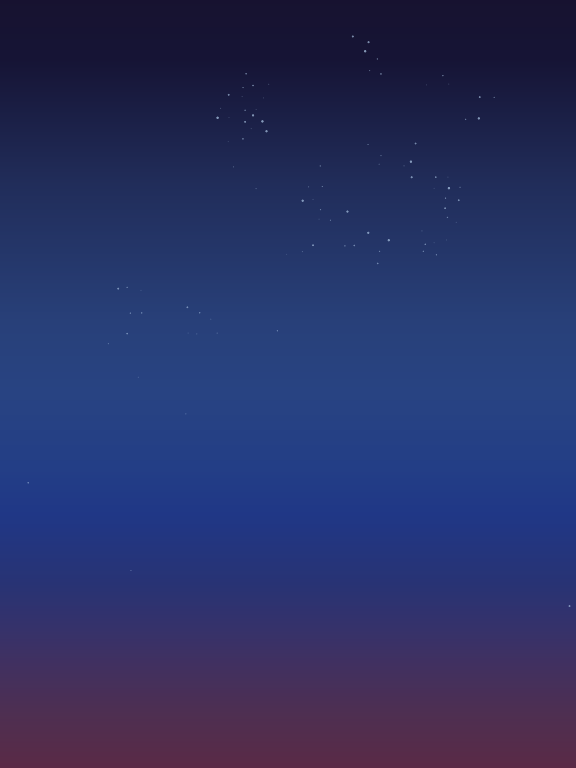
Reproduce this background procedurally as a Shadertoy shader.

```glsl
// Twilight sky: a vertical gradient from plum through blue to near-black indigo,
// with faint clustered stars. Colour stops are blended in a loop; stars sit on a
// jittered grid, thinned by a tilted elliptical region and gradient noise.

// Sky stops from bottom to top: rgb colour, height
const int STOP_COUNT = 12;
const vec4 SKY_STOPS[STOP_COUNT] = vec4[](
    vec4(0.353, 0.165, 0.275, 0.00),
    vec4(0.306, 0.184, 0.318, 0.07),
    vec4(0.259, 0.188, 0.373, 0.13),
    vec4(0.212, 0.196, 0.416, 0.18),
    vec4(0.157, 0.200, 0.455, 0.24),
    vec4(0.125, 0.216, 0.525, 0.33),
    vec4(0.137, 0.243, 0.525, 0.39),
    vec4(0.157, 0.263, 0.510, 0.49),
    vec4(0.157, 0.251, 0.475, 0.58),
    vec4(0.129, 0.176, 0.353, 0.76),
    vec4(0.086, 0.080, 0.210, 0.92),
    vec4(0.090, 0.072, 0.188, 1.00)
);

// Star field, in units of canvas height
const vec3 STAR_COLOR = vec3(0.66, 0.76, 0.88);
const float STAR_CELLS = 68.0;
const float STAR_DENSITY = 0.55;
const float STAR_MIN_RADIUS = 0.0006;
const float STAR_MAX_RADIUS = 0.0016;
const float STAR_OPACITY = 0.75;
const vec2 FIELD_CENTER = vec2(0.39, 0.715);
const vec2 FIELD_RADII = vec2(0.31, 0.19);
const float FIELD_TILT = 0.75;
const float CLUSTER_SCALE = 11.0;

vec2 hash22(vec2 p) {
    vec3 q = fract(vec3(p.xyx) * vec3(0.1031, 0.1030, 0.0973));
    q += dot(q, q.yzx + 33.33);
    return fract((q.xx + q.yz) * q.zy);
}

float cornerGradient(vec2 corner, vec2 offset) {
    return dot(hash22(corner) * 2.0 - 1.0, offset);
}

float gradientNoise(vec2 p) {
    vec2 i = floor(p);
    vec2 f = fract(p);
    vec2 u = f * f * f * (f * (f * 6.0 - 15.0) + 10.0);
    float low = mix(cornerGradient(i, f),
                    cornerGradient(i + vec2(1, 0), f - vec2(1, 0)), u.x);
    float high = mix(cornerGradient(i + vec2(0, 1), f - vec2(0, 1)),
                     cornerGradient(i + vec2(1, 1), f - vec2(1, 1)), u.x);
    return mix(low, high, u.y);
}

vec3 skyColor(float height) {
    vec3 color = SKY_STOPS[0].rgb;
    for (int i = 1; i < STOP_COUNT; i++) {
        float start = SKY_STOPS[i - 1].w;
        float blend = (height - start) / (SKY_STOPS[i].w - start);
        color = mix(color, SKY_STOPS[i].rgb, clamp(blend, 0.0, 1.0));
    }
    return color;
}

// Chance of a star: clumps inside the tilted ellipse
float starChance(vec2 p) {
    vec2 d = p - FIELD_CENTER;
    float c = cos(FIELD_TILT);
    float s = sin(FIELD_TILT);
    d = vec2(c * d.x + s * d.y, c * d.y - s * d.x) / FIELD_RADII;
    float region = 1.0 - smoothstep(0.75, 1.1, length(d));
    float clump = smoothstep(-0.05, 0.35, gradientNoise(p * CLUSTER_SCALE));
    return STAR_DENSITY * region * clump;
}

float starLight(vec2 p, float pixel) {
    vec2 cell = floor(p * STAR_CELLS);
    vec2 jitter = hash22(cell + 17.0);
    vec2 traits = hash22(cell + 91.0);
    vec2 center = (cell + mix(vec2(0.2), vec2(0.8), jitter)) / STAR_CELLS;
    float present = step(traits.x, starChance(center));

    // Widen tiny stars to a pixel and dim them to keep their total light
    float radius = mix(STAR_MIN_RADIUS, STAR_MAX_RADIUS, traits.y * traits.y);
    float drawn = max(radius, 0.6 * pixel);
    float coverage = 1.0 - smoothstep(drawn - 0.5 * pixel, drawn + 0.5 * pixel,
                                      length(p - center));
    float dimming = radius * radius / (drawn * drawn);
    return present * coverage * dimming * mix(0.35, 1.0, traits.y);
}

void mainImage(out vec4 fragColor, in vec2 fragCoord) {
    float pixel = 1.0 / iResolution.y;
    vec2 p = fragCoord * pixel;
    vec3 color = skyColor(p.y);
    color = mix(color, STAR_COLOR, STAR_OPACITY * starLight(p, pixel));
    fragColor = vec4(color, 1.0);
}
```
